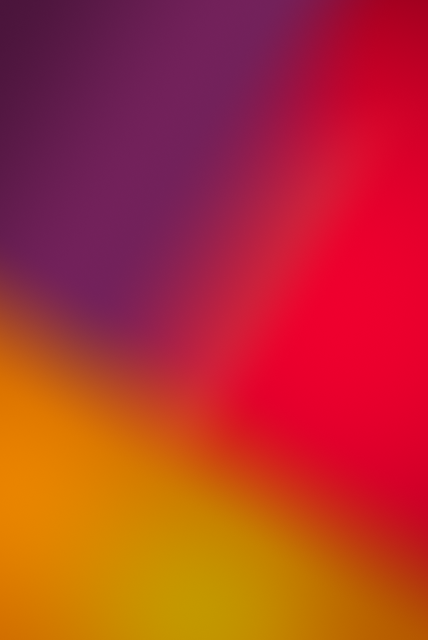
This background is drawn by a Shadertoy shader. Its source:

```glsl
// A soft blurred backdrop: violet, scarlet and amber fields that melt together.
// Two slanted lines give signed distances for the blends, and round glows
// vary the tone inside each field. A faint hash dither prevents banding.

const vec2 CANVAS = vec2(1.0, 1.5);            // working units, origin lower left

// Line between violet and scarlet, and its softness
const vec2 RED_POINT = vec2(0.586, 1.109);
const vec2 RED_NORMAL = vec2(0.859, -0.513);
const float RED_START = -0.166;
const float RED_END_TOP = 0.098;
const float RED_END_LOW = 0.283;

// Line above amber, and its softness
const vec2 AMBER_POINT = vec2(0.0, 0.768);
const vec2 AMBER_NORMAL = vec2(-0.524, -0.852);
const float AMBER_SOFTNESS = 0.166;

// Field colours
const vec3 VIOLET_DARK = vec3(0.29, 0.08, 0.23);
const vec3 VIOLET = vec3(0.45, 0.13, 0.355);
const vec3 SCARLET = vec3(0.935, 0.0, 0.18);
const vec3 EMBER = vec3(0.885, 0.13, 0.205);
const vec3 AMBER = vec3(0.785, 0.37, 0.0);

// Glow centres, sizes and tints
const vec2 SCARLET_CENTRE = vec2(0.80, 0.777);
const float SCARLET_FALLOFF = 0.574;
const vec2 ORANGE_CENTRE = vec2(0.02, 0.357);
const float ORANGE_RADIUS = 0.33;
const vec3 ORANGE_TINT = vec3(0.13, 0.135, 0.0);
const vec2 OLIVE_CENTRE = vec2(0.469, 0.055);
const float OLIVE_RADIUS = 0.3125;
const vec3 OLIVE_TINT = vec3(-0.03, 0.215, 0.0);
const float RIGHT_SHADE = 0.09;
const float DITHER = 1.0 / 255.0;

float hash(vec2 p) {
    return fract(sin(dot(p, vec2(12.9898, 78.233))) * 43758.5453);
}

float glow(vec2 p, vec2 centre, float radius) {
    vec2 q = (p - centre) / radius;
    return exp(-dot(q, q));
}

vec3 violetField(float side) {
    return mix(VIOLET_DARK, VIOLET, smoothstep(-0.723, -0.215, side));
}

// Brightest in the middle, with a muted strip along the violet side
vec3 scarletField(vec2 p, float side) {
    vec2 offset = p - SCARLET_CENTRE;
    float light = 1.0 - SCARLET_FALLOFF * dot(offset, offset);
    float strip = 1.0 - smoothstep(0.137, 0.3125, side);
    strip *= 1.0 - smoothstep(0.992, 1.305, p.y);
    return mix(SCARLET * light, EMBER, strip);
}

vec3 amberField(vec2 p) {
    vec3 color = AMBER;
    color += ORANGE_TINT * glow(p, ORANGE_CENTRE, ORANGE_RADIUS);
    color += OLIVE_TINT * glow(p, OLIVE_CENTRE, OLIVE_RADIUS);
    return color * (1.0 - RIGHT_SHADE * smoothstep(0.586, 1.0, p.x));
}

void mainImage(out vec4 fragColor, in vec2 fragCoord) {
    vec2 p = fragCoord / iResolution.xy * CANVAS;

    // Signed distances to the two blend lines
    float redSide = dot(p - RED_POINT, RED_NORMAL);
    float amberSide = dot(p - AMBER_POINT, AMBER_NORMAL);

    // The scarlet edge tightens toward the top
    float redEnd = mix(RED_END_LOW, RED_END_TOP, smoothstep(1.012, 1.5, p.y));
    float redMix = smoothstep(RED_START, redEnd, redSide);
    float amberMix = smoothstep(-AMBER_SOFTNESS, AMBER_SOFTNESS, amberSide);

    // Layer the fields
    vec3 color = mix(violetField(redSide), scarletField(p, redSide), redMix);
    color = mix(color, amberField(p), amberMix);

    color += (hash(fragCoord) - 0.5) * DITHER;
    fragColor = vec4(clamp(color, 0.0, 1.0), 1.0);
}
```
